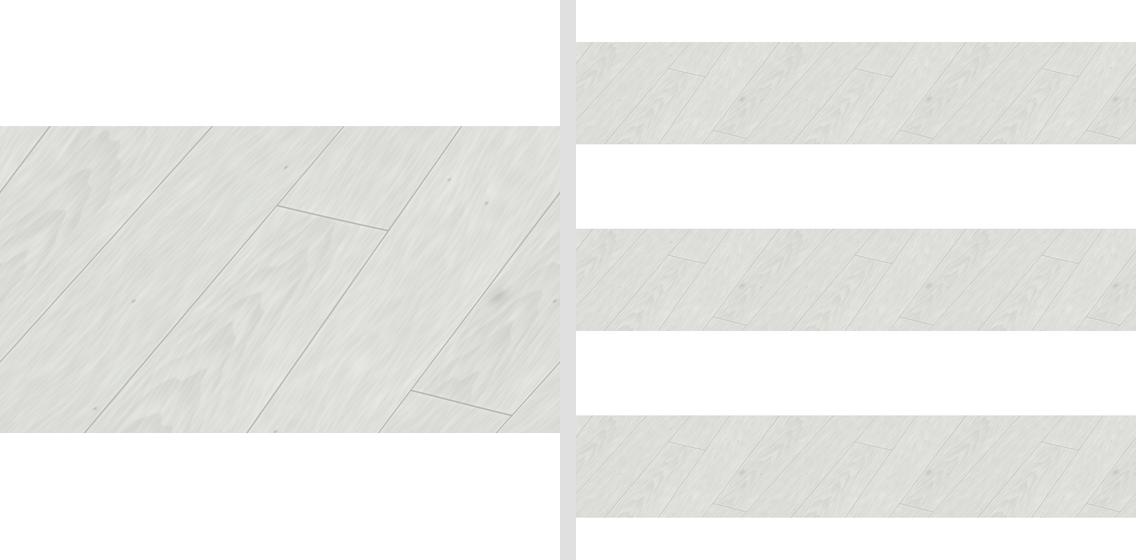
Left: one tile. Right: repeated 3 by 3.
Give the GLSL for this texture, as a WebGL 2 fragment shader.

```glsl
#version 300 es
precision highp float;

uniform vec2 u_resolution;
out vec4 fragColor;

const float TAU = 6.2831853;

float hash(vec2 p) {
    return fract(sin(dot(p, vec2(127.1, 311.7))) * 43758.5);
}

// Distance to the nearest scattered cell centre
float cellular(vec2 p) {
    vec2 cell = floor(p);
    float nearest = 2.0;
    for (int j = -1; j <= 1; j++) {
        for (int i = -1; i <= 1; i++) {
            vec2 c = cell + vec2(i, j);
            vec2 centre = c + vec2(hash(c), hash(c + 57.3));
            nearest = min(nearest, distance(p, centre));
        }
    }
    return nearest;
}

// Follows the leaning seams down to mid height; the lean varies with period 1
float seamOrigin(vec2 p) {
    float origin = p.x;
    for (int i = 0; i < 5; i++) {
        origin = p.x - (p.y - 0.5) * (0.8 + 0.11 * cos(TAU * (origin - 0.2)));
    }
    return origin;
}

// Nested arches pointing along the board, dark inside each tip
float archGrain(float across, float along, float board) {
    float side = across - 0.42 - 0.06 * sin(along * 11.0 + board);
    float wobble = 0.012 * sin(across * 17.0 + along * 23.0 + board)
                 + 0.006 * sin(across * 41.0 - along * 37.0);
    float ring = fract((along + 1.8 * side * side + wobble) * 14.0);
    float band = smoothstep(0.1, 0.9, ring) * (1.0 - smoothstep(0.92, 1.0, ring));
    return band * exp(-8.0 * side * side);
}

void main() {
    vec2 p = gl_FragCoord.xy / u_resolution;
    float pixel = 1.0 / u_resolution.y;

    // Four planks across, two of them cut by a butt joint
    float lane = (seamOrigin(p) - 0.132) * 4.0;
    float plank = mod(floor(lane), 4.0);
    float across = fract(lane);
    float along = p.y + 0.045 * across;
    float joint = plank == 1.0 ? 0.633 : plank == 3.0 ? 0.303 : 2.0;
    float board = plank + 4.0 * step(joint, along);
    float tone = hash(vec2(board, 3.0)) - 0.5;

    // Fibres, drifting a little off the plank direction
    float drift = across + 0.5 * tone * along + 0.035 * sin(along * 13.0 + board * 2.0)
                + 0.012 * sin(along * 31.0 + across * 9.0);
    float fine = cellular(vec2(drift * 34.0, along * 22.0) + board * 17.0);
    float coarse = cellular(vec2(drift * 8.0, along * 6.0) + board * 29.0);
    float shade = 0.045 * (fine - 0.47) + 0.025 * (coarse - 0.47) + 0.012 * tone;

    // Arched figure, strong on two boards
    float figure = board == 1.0 || board == 7.0 ? 0.034 : 0.008;
    shade -= figure * archGrain(across, along, board);

    // One knot and sparse dark pores
    if (board == 7.0) {
        vec2 knot = vec2(across - 0.13, along - 0.475) * vec2(18.0, 75.0);
        shade -= 0.09 * exp(-dot(knot, knot)) * (0.5 + fine);
    }
    vec2 poreGrid = vec2(across * 8.0, along * 40.0);
    vec2 pore = (fract(poreGrid) - 0.5) * vec2(11.0, 9.0);
    float hasPore = step(0.985, hash(floor(poreGrid) + board * 13.0));
    shade -= 0.14 * hasPore * exp(-dot(pore, pore));

    vec3 wood = vec3(0.875, 0.878, 0.86) + shade;
    wood += vec3(0.004, -0.002, -0.002) * tone;

    // Seams and joints with a faint bevel highlight
    float seam = min(across, 1.0 - across) * 0.195;
    float gap = min(seam, abs(along - joint) * 0.97);
    wood += 0.02 * (1.0 - smoothstep(0.002, 0.005 + pixel, gap));
    float line = 1.0 - smoothstep(0.0, 0.0014 + 0.5 * pixel, gap);
    wood = mix(wood, vec3(0.67, 0.68, 0.66), line * 0.85);

    // White margins above and below the floor
    float floorMask = smoothstep(-0.5, 0.5, (p.y - 0.2266) / pixel)
                    * smoothstep(-0.5, 0.5, (0.7747 - p.y) / pixel);
    fragColor = vec4(mix(vec3(1.0), wood, floorMask), 1.0);
}
```
